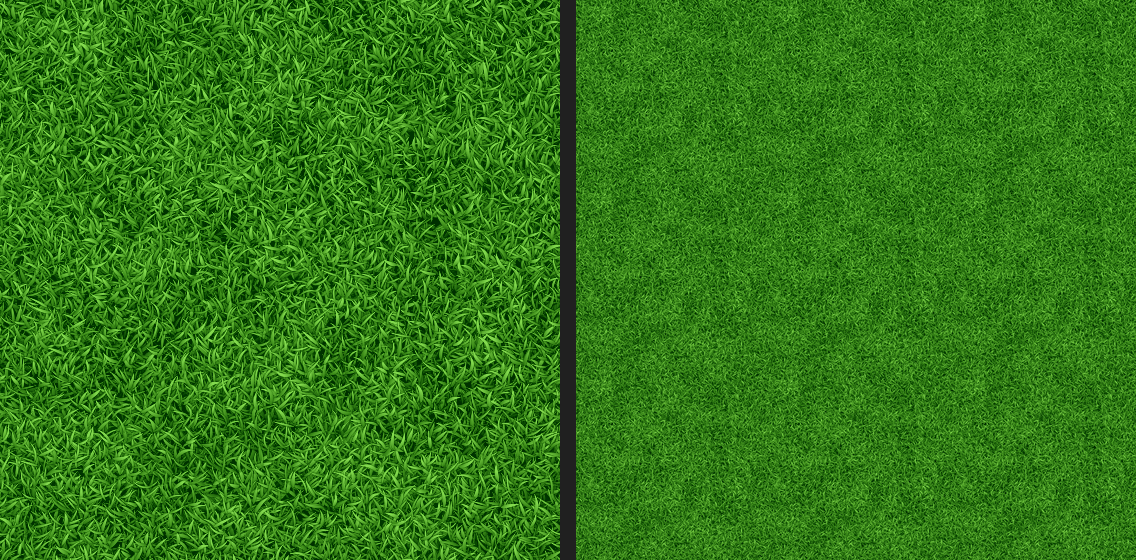
Left, the tile; right, the same tile 3 across and 3 down.
This texture is drawn by a Shadertoy shader. Its source:

```glsl
// Dense lawn seen from above: short curved grass blades in stacked layers.
// Each layer scatters one blade per cell of a wrapping grid, from dark and deep
// to bright and near; blades shade those below, then a green ramp colours it all.

const float CELLS = 42.0;                 // blades per side in each layer
const int   LAYERS = 13;
const vec2  HALF_LENGTH = vec2(0.42, 0.82); // shortest and longest, in cells
const vec2  HALF_WIDTH = vec2(0.065, 0.14); // thinnest and widest, in cells
const float MAX_LEAN = 1.4;               // radians away from upright
const float MAX_BEND = 0.34;
const float SHADOW_REACH = 0.13;
const float SHADOW_STRENGTH = 0.32;
const float FLOOR_TONE = 0.06;
const float DEEP_TONE = 0.28;
const float NEAR_TONE = 1.03;
const float TONE_SPREAD = 0.46;
const float PATCH_CELLS = 13.0;
const float PATCH_STRENGTH = 0.14;
const float CONTRAST = 1.45;
const float TONE_PIVOT = 0.46;            // tone that contrast moves to MIDDLE_TONE
const float MIDDLE_TONE = 0.45;
const vec3  DEEP_GREEN = vec3(0.03, 0.27, 0.00);
const vec3  LEAF_GREEN = vec3(0.235, 0.545, 0.095);
const vec3  LIGHT_GREEN = vec3(0.44, 0.77, 0.25);

// Four random values from a cell and a seed, without sine
vec4 hash4(vec2 cell, float seed) {
    vec4 p = fract(vec4(cell.xyx, seed) * vec4(0.1031, 0.1030, 0.0973, 0.1099)
                   + seed * vec4(0.317, 0.571, 0.733, 0.193));
    p += dot(p, p.wzxy + 33.33);
    return fract((p.xxyz + p.yzzw) * p.zywx);
}

// Value noise that wraps after the given number of cells
float wrappedNoise(vec2 uv, float cells) {
    vec2 p = uv * cells;
    vec2 i = floor(p);
    vec2 f = fract(p);
    f = f * f * (3.0 - 2.0 * f);
    float a = hash4(mod(i, cells), 91.0).x;
    float b = hash4(mod(i + vec2(1.0, 0.0), cells), 91.0).x;
    float c = hash4(mod(i + vec2(0.0, 1.0), cells), 91.0).x;
    float d = hash4(mod(i + vec2(1.0, 1.0), cells), 91.0).x;
    return mix(mix(a, b, f.x), mix(c, d, f.x), f.y);
}

// Lays one blade over the tone; p is the offset from its centre, in cells
float addBlade(float tone, vec2 p, vec4 form, vec4 look, float depth, float pixel) {
    float lean = (form.z * 2.0 - 1.0) * MAX_LEAN;
    vec2 up = vec2(sin(lean), cos(lean));
    float halfLength = mix(HALF_LENGTH.x, HALF_LENGTH.y, form.w);
    float along = dot(p, up) / halfLength;
    if (abs(along) > 1.25) return tone;

    // Bent axis and a profile that swells low down and ends in a point
    float bend = (look.x * 2.0 - 1.0) * MAX_BEND;
    float across = dot(p, vec2(up.y, -up.x)) - bend * halfLength * (along * along - 0.4);
    float t = clamp(along * 0.5 + 0.5, 0.0, 1.0);
    float width = mix(HALF_WIDTH.x, HALF_WIDTH.y, look.y * look.y) * 2.6 * sqrt(t) * (1.0 - t);
    float slope = 2.0 * bend * along;
    float dist = (abs(across) - width) * inversesqrt(1.0 + slope * slope)
               + 1.5 * halfLength * max(abs(along) - 1.0, 0.0);

    // Soft shadow on whatever lies below
    tone *= 1.0 - SHADOW_STRENGTH * (1.0 - smoothstep(0.0, SHADOW_REACH, dist));

    // Dark root, light tip, one side of the fold lighter
    float bladeTone = mix(DEEP_TONE, NEAR_TONE, depth) + (look.z - 0.5) * TONE_SPREAD;
    bladeTone *= 0.48 + 0.58 * t;
    bladeTone += 0.07 * clamp(across / max(width, 0.02), -1.0, 1.0) * sign(look.w - 0.5);
    float cover = 1.0 - smoothstep(-0.6 * pixel, 0.6 * pixel, dist);
    return mix(tone, bladeTone, cover);
}

vec3 grassRamp(float tone) {
    tone = clamp(tone, -0.15, 1.18);
    return tone < 0.5 ? mix(DEEP_GREEN, LEAF_GREEN, tone * 2.0)
                      : mix(LEAF_GREEN, LIGHT_GREEN, tone * 2.0 - 1.0);
}

void mainImage(out vec4 fragColor, in vec2 fragCoord) {
    vec2 uv = fragCoord / iResolution.xy;
    float pixel = CELLS / iResolution.y;
    float tone = FLOOR_TONE;

    // Layers from the soil upward, each on its own shifted grid
    for (int layer = 0; layer < LAYERS; layer++) {
        float seed = float(layer) + 1.0;
        float depth = float(layer) / float(LAYERS - 1);
        vec2 p = uv * CELLS + hash4(vec2(seed, 7.0), 53.0).xy;
        vec2 home = floor(p);
        for (int y = -1; y <= 1; y++) {
            for (int x = -1; x <= 1; x++) {
                vec2 cell = home + vec2(x, y);
                vec2 id = mod(cell, CELLS);
                vec4 form = hash4(id, seed);
                vec4 look = hash4(id, seed + 31.0);
                tone = addBlade(tone, p - cell - form.xy, form, look, depth, pixel);
            }
        }
    }

    // Faint patches of thicker and thinner growth, then overall contrast
    tone += PATCH_STRENGTH * (wrappedNoise(uv, PATCH_CELLS) - 0.5);
    tone = (tone - TONE_PIVOT) * CONTRAST + MIDDLE_TONE;
    fragColor = vec4(clamp(grassRamp(tone), 0.0, 1.0), 1.0);
}
```
